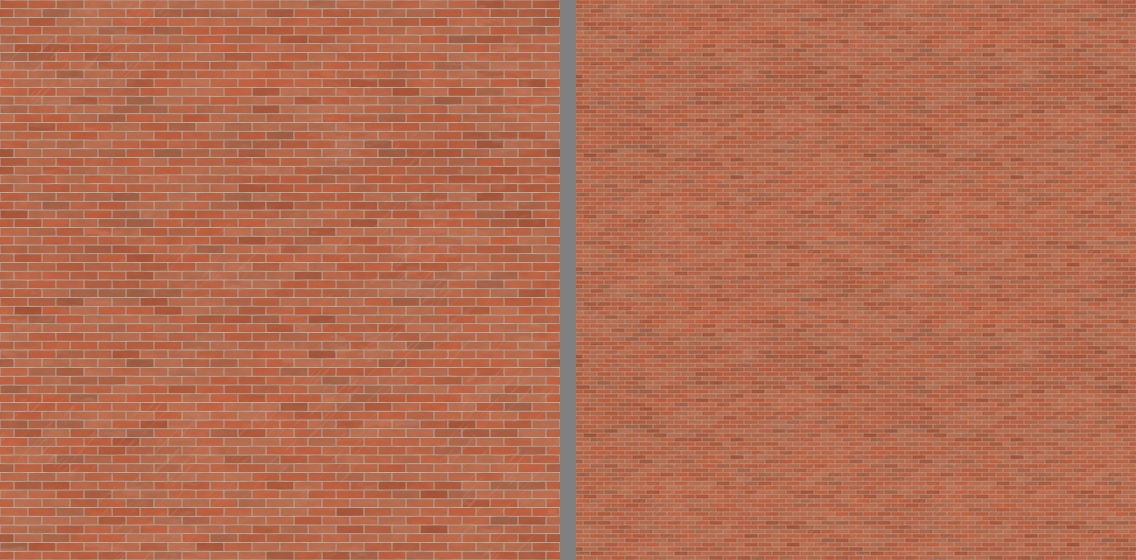
Left, the tile; right, the same tile 2 across and 2 down.
This texture is drawn by a Shadertoy shader. Its source:

```glsl
// Seamless red brick wall in running bond with thin pale mortar, tonal variation and faint scuffs.
#define BRICKS vec2(20.0, 64.0)
#define JOINT_WIDTH 0.00168
#define JOINT_WOBBLE 0.0004
#define BRICK_RED vec3(0.722, 0.362, 0.242)
#define BRICK_TAN vec3(0.704, 0.420, 0.308)
#define SCUFF_COLOR vec3(0.77, 0.52, 0.43)
#define MORTAR_COLOR vec3(0.70, 0.69, 0.635)
#define DARK_BRICKS 0.13
#define MOTTLE 0.09
#define SCUFFS 0.40
#define SCRATCHES 0.35

float hash(vec2 p) {
    vec3 q = fract(p.xyx * 0.1031);
    q += dot(q, q.yzx + 33.33);
    return fract((q.x + q.y) * q.z);
}

// Value noise that wraps after a whole number of cells
float noise(vec2 p, vec2 period) {
    vec2 cell = floor(p);
    vec2 f = fract(p);
    f = f * f * (3.0 - 2.0 * f);
    vec2 a = mod(cell, period);
    vec2 b = mod(cell + 1.0, period);
    return mix(mix(hash(a), hash(vec2(b.x, a.y)), f.x),
               mix(hash(vec2(a.x, b.y)), hash(b), f.x), f.y);
}

float tiledNoise(vec2 uv, vec2 cells) {
    return noise(uv * cells, cells);
}

float fbm(vec2 uv, vec2 cells) {
    float sum = 0.0;
    float amplitude = 0.533;
    for (int i = 0; i < 4; i++) {
        sum += amplitude * tiledNoise(uv, cells);
        cells *= 2.0;
        amplitude *= 0.5;
    }
    return sum;
}

// Share of a pixel covered by a line whose centre lies at distance d
vec2 lineCoverage(vec2 d, float width, vec2 pixel) {
    vec2 overlap = min(d + 0.5 * pixel, 0.5 * width) - max(d - 0.5 * pixel, -0.5 * width);
    return clamp(overlap / pixel, 0.0, 1.0);
}

void mainImage(out vec4 fragColor, in vec2 fragCoord) {
    vec2 uv = fragCoord / iResolution.xy;
    vec2 pixel = 1.0 / iResolution.xy;

    // Running bond: every other course moves by half a brick
    vec2 wobble = vec2(tiledNoise(uv, vec2(40.0, 128.0)),
                       tiledNoise(uv.yx, vec2(64.0, 60.0))) - 0.5;
    vec2 grid = (uv + JOINT_WOBBLE * wobble) * BRICKS;
    grid.x += 0.5 * (1.0 - mod(floor(grid.y), 2.0));
    vec2 id = mod(floor(grid), BRICKS);
    vec2 local = fract(grid);
    vec2 edge = min(local, 1.0 - local) / BRICKS;

    // Tone of each brick
    float tone = hash(id + 7.0);
    float shade = hash(id + 41.0);
    float wear = hash(id + 83.0);
    vec3 color = mix(BRICK_TAN, BRICK_RED, smoothstep(0.0, 1.0, tone));
    color *= 1.02 - DARK_BRICKS * pow(shade, 4.0);

    // Clouds over the wall, mottling and grain in the clay
    float cloud = fbm(uv, vec2(5.0, 7.0));
    float mottle = fbm(uv, vec2(48.0, 96.0));
    float grain = tiledNoise(uv, vec2(420.0));
    color *= 1.0 + 0.08 * (cloud - 0.5) + MOTTLE * (mottle - 0.5) + 0.025 * (grain - 0.5);

    // Pale scuffs on a few bricks and in loose patches
    float patches = smoothstep(0.60, 0.78, fbm(uv + 0.37, vec2(7.0, 8.0)));
    float smear = smoothstep(0.45, 0.75, fbm(uv + 0.19, vec2(40.0, 120.0)));
    float scuff = smear * max(0.7 * patches, smoothstep(0.86, 1.0, wear));
    color = mix(color, SCUFF_COLOR, SCUFFS * scuff);

    // Fine diagonal scratches, kept to some areas
    vec2 slanted = vec2(uv.x + uv.y, uv.x - uv.y);
    float streak = smoothstep(0.76, 0.92, tiledNoise(slanted, vec2(18.0, 200.0)));
    float scratched = smoothstep(0.62, 0.80, tiledNoise(uv + 0.11, vec2(6.0)));
    color = mix(color, SCUFF_COLOR, SCRATCHES * streak * scratched);

    // Slightly shaded rim, then the mortar
    color *= 1.0 - 0.05 * (1.0 - smoothstep(0.0008, 0.0024, min(edge.x, edge.y)));
    vec2 joint = lineCoverage(edge, JOINT_WIDTH, pixel);
    float mortar = 1.0 - (1.0 - joint.x) * (1.0 - joint.y);
    vec3 mortarColor = MORTAR_COLOR * (0.95 + 0.10 * tiledNoise(uv, vec2(90.0, 128.0)));
    color = mix(color, mortarColor, mortar);

    fragColor = vec4(color, 1.0);
}
```
